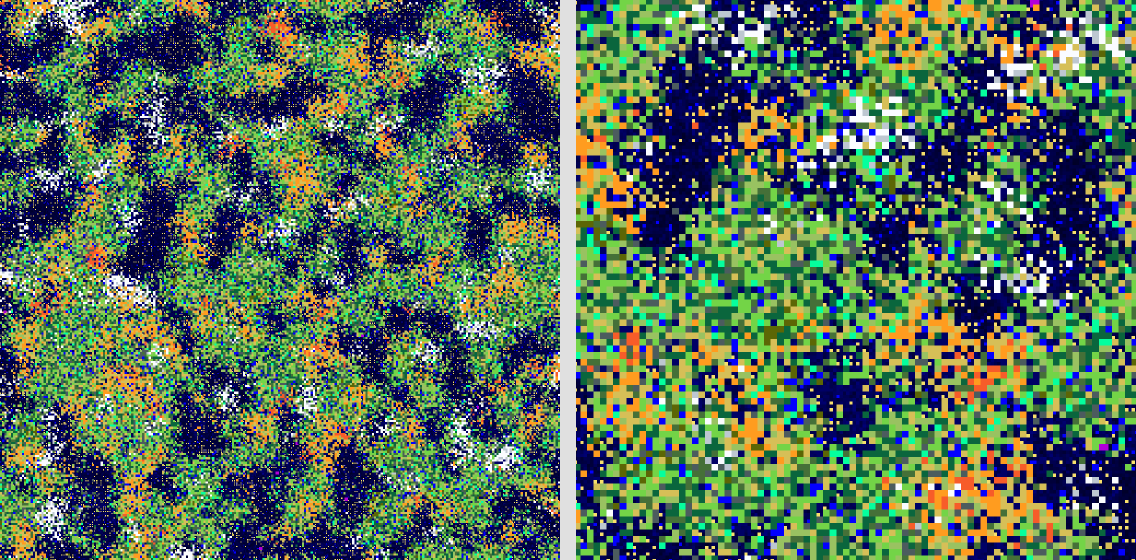
Left: the whole. Right: its middle third, enlarged.
A Shadertoy shader for this texture:

```glsl
const float CELLS = 512.0;   // smallest specks across the canvas
const float GRAIN = 2.0;     // specks per grain side
const float SCATTER = 7.0;   // raggedness of region borders, in grains
const int SAMPLES = 2;       // antialiasing samples per axis

const vec3 DEEP_NAVY  = vec3(0.00, 0.00, 0.23);
const vec3 SHORE_NAVY = vec3(0.00, 0.00, 0.40);
const vec3 BLUE       = vec3(0.01, 0.00, 1.00);
const vec3 DARK_GREEN = vec3(0.04, 0.40, 0.24);
const vec3 MOSS       = vec3(0.27, 0.44, 0.22);
const vec3 SLATE      = vec3(0.30, 0.36, 0.37);
const vec3 OLIVE      = vec3(0.36, 0.40, 0.02);
const vec3 LEAF       = vec3(0.45, 0.83, 0.28);
const vec3 SAGE       = vec3(0.60, 0.76, 0.38);
const vec3 MINT       = vec3(0.02, 1.00, 0.62);
const vec3 TAN        = vec3(0.84, 0.75, 0.34);
const vec3 ORANGE     = vec3(1.00, 0.61, 0.12);
const vec3 EMBER      = vec3(0.97, 0.36, 0.16);
const vec3 SAND       = vec3(0.97, 0.88, 0.42);
const vec3 WHITE      = vec3(0.98, 0.99, 1.00);
const vec3 PALE       = vec3(0.74, 0.78, 0.82);
const vec3 MAGENTA    = vec3(0.70, 0.00, 0.85);

float hash(vec2 cell, int seed) {
    uvec2 v = uvec2(ivec2(cell)) + uvec2(seed * 7919, seed * 104729);
    v = v * 1664525u + 1013904223u;
    v.x += v.y * 1664525u;
    v.y += v.x * 1664525u;
    v ^= v >> 16u;
    v.x += v.y * 1664525u;
    v.y += v.x * 1664525u;
    v ^= v >> 16u;
    return float(v.x >> 8u) / 16777216.0;
}

vec2 hash2(vec2 cell, int seed) {
    return vec2(hash(cell, seed), hash(cell, seed + 1));
}

float valueNoise(vec2 p, int seed) {
    vec2 c = floor(p), f = fract(p);
    f = f * f * (3.0 - 2.0 * f);
    float low = mix(hash(c, seed), hash(c + vec2(1, 0), seed), f.x);
    float high = mix(hash(c + vec2(0, 1), seed), hash(c + 1.0, seed), f.x);
    return mix(low, high, f.y);
}

float fbm(vec2 p, int seed) {
    float sum = 0.0, weight = 0.446;
    for (int i = 0; i < 4; i++) {
        sum += weight * valueNoise(p, seed + i);
        p = p * 2.03 + 17.3;
        weight *= 0.62;
    }
    return sum;
}

vec3 waterColor(vec2 speck, float depth, float pick) {
    vec3 color = mix(SHORE_NAVY, DEEP_NAVY, clamp(depth * 8.0, 0.0, 1.0));
    color *= 0.65 + 0.6 * pick;
    if (hash(speck, 31) > 0.97) color = BLUE;
    bool onLattice = all(lessThan(mod(speck, 2.0), vec2(0.5)));
    if (onLattice && hash(speck, 32) > 0.75) color = SAND;
    if (hash(floor(speck / 3.0), 33) > 0.9993) color = MAGENTA;
    return color;
}

vec3 meadowColor(float pick, float patchTone) {
    if (pick < 0.03) return SHORE_NAVY;
    if (pick < 0.075) return BLUE;
    if (pick < 0.16) return TAN;
    if (pick < 0.21) return MINT;
    if (pick < 0.44) return LEAF;
    if (pick < 0.58) return SAGE;
    if (patchTone > 0.67) return SLATE;
    if (patchTone < 0.30) return OLIVE;
    if (pick < 0.81) return DARK_GREEN;
    return pick < 0.94 ? MOSS : SLATE;
}

vec3 emberColor(float pick, float heat) {
    if (pick < 0.04) return BLUE;
    if (pick < 0.12) return SHORE_NAVY;
    if (pick < 0.19) return MOSS;
    if (pick < 0.27) return SAGE;
    if (heat > 0.67) return EMBER;
    return pick < 0.60 ? TAN : ORANGE;
}

vec3 snowColor(float pick) {
    if (pick < 0.12) return SHORE_NAVY;
    if (pick < 0.21) return MOSS;
    return pick < 0.42 ? PALE : WHITE;
}

vec3 terrain(vec2 uv) {
    // Ragged grains made by scattering specks between coarse cells
    vec2 speck = floor(uv * CELLS);
    vec2 grain = floor((speck + hash2(speck, 1)) / GRAIN);
    vec2 scatter = (hash2(grain, 3) - 0.5) * SCATTER;
    vec2 p = (grain + scatter) * GRAIN / CELLS;
    float pick = hash(grain, 5);

    // Region fields choose the ground type
    float land = fbm(p * 21.0, 10);
    float snow = fbm(p * 22.0 + 40.0, 50);
    if (snow > 0.695) return snowColor(pick);
    if (land < 0.455) return waterColor(speck, 0.455 - land, hash(speck, 6));

    float patchTone = fbm(p * 26.0 + 80.0, 70);
    float warmth = fbm(p * 22.0 + 120.0, 90);
    return warmth > 0.598 ? emberColor(pick, patchTone) : meadowColor(pick, patchTone);
}

void mainImage(out vec4 fragColor, in vec2 fragCoord) {
    vec3 sum = vec3(0.0);
    for (int y = 0; y < SAMPLES; y++)
        for (int x = 0; x < SAMPLES; x++) {
            vec2 offset = (vec2(x, y) + 0.5) / float(SAMPLES) - 0.5;
            sum += terrain((fragCoord + offset) / iResolution.y);
        }
    fragColor = vec4(sum / float(SAMPLES * SAMPLES), 1.0);
}
```
